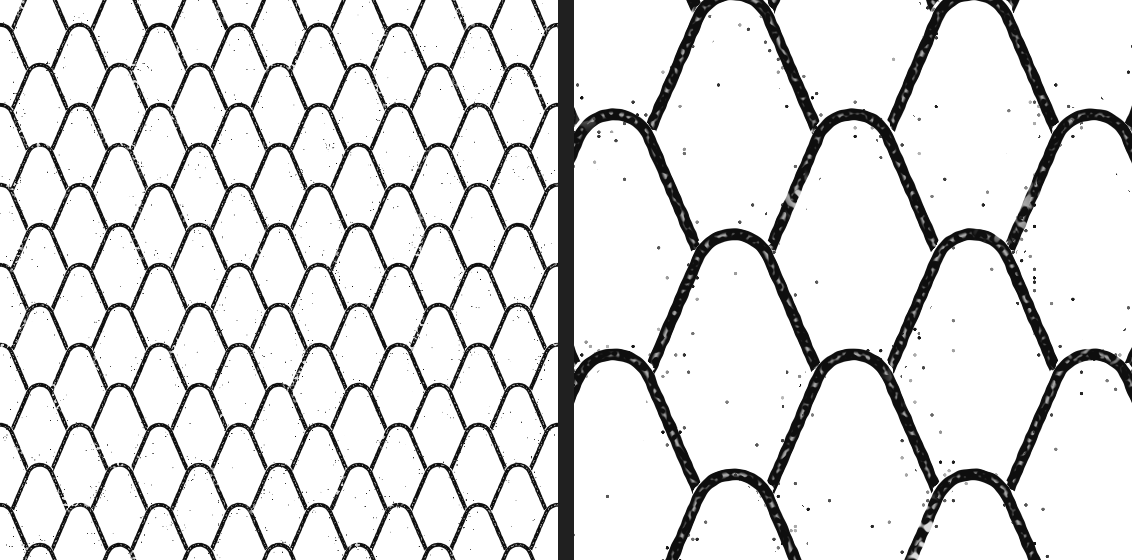
Left: the whole. Right: its middle third, enlarged.
This pattern is drawn by a Shadertoy shader. Its source:

```glsl
// Overlapping pointed scales in worn black ink on white paper.
// Each scale is the distance field of a rounded cone; rows are layered from
// back to front, then wrapping gradient noise adds scratches and ink flecks.

#define REPEATS 7.0      // scales across, and row pairs down
#define PHASE_Y 0.19     // height of the first row of tips, in repeats
#define TIP_RADIUS 0.16  // rounding of the tip
#define SIDE_SLOPE 2.32  // fall of the straight sides
#define HALF_LINE 0.0245 // half the outline width
#define JOINT_GAP 0.014  // light nick where a line meets a front scale
#define FLECK_GRID 56.0  // fleck cells per repeat
#define FLECK_AMOUNT 0.20
#define WEAR 0.85        // strength of worn spots in the outline
#define INK 0.055
#define PAPER 1.0

uint scramble(uint n) {
    n = n * 747796405u + 2891336453u;
    n = ((n >> ((n >> 28) + 4u)) ^ n) * 277803737u;
    return (n >> 22) ^ n;
}

// Random value in 0..1 for a lattice point, wrapped to a whole period
float hash(vec2 cell, float period, uint seed) {
    uvec2 c = uvec2(mod(cell, period));
    return float(scramble(c.x + scramble(c.y + scramble(seed))) >> 8) / 16777216.0;
}

float cornerSlope(vec2 cell, vec2 offset, float period, uint seed) {
    float angle = 6.28319 * hash(cell, period, seed);
    return dot(vec2(cos(angle), sin(angle)), offset);
}

// Tiling gradient noise, about -0.7..0.7; p spans REPEATS units
float gradientNoise(vec2 p, float frequency, uint seed) {
    float period = REPEATS * frequency;
    p *= frequency;
    vec2 i = floor(p), f = fract(p), e = vec2(1.0, 0.0);
    vec2 u = f * f * f * (f * (f * 6.0 - 15.0) + 10.0);
    float low = mix(cornerSlope(i, f, period, seed),
                    cornerSlope(i + e.xy, f - e.xy, period, seed), u.x);
    float high = mix(cornerSlope(i + e.yx, f - e.yx, period, seed),
                     cornerSlope(i + e.xx, f - e.xx, period, seed), u.x);
    return mix(low, high, u.y);
}

// Signed distance to an endless rounded cone with its tip at the origin
float scaleDistance(vec2 p) {
    p = vec2(abs(p.x), p.y + TIP_RADIUS);
    vec2 side = normalize(vec2(1.0, -SIDE_SLOPE));
    float along = dot(p, side);
    return (along < 0.0 ? length(p) : dot(p, vec2(-side.y, side.x))) - TIP_RADIUS;
}

// Small scattered dots, each with its own tone
float flecks(vec2 p, float density, float aa) {
    p *= FLECK_GRID;
    vec2 cell = floor(p);
    float period = REPEATS * FLECK_GRID;
    float present = step(hash(cell, period, 11u), density);
    float tone = mix(0.3, 1.0, hash(cell, period, 12u));
    float soft = 0.5 * aa * FLECK_GRID;
    float radius = length(fract(p) - 0.5);
    return present * tone * (1.0 - smoothstep(0.4 - soft, 0.4 + soft, radius));
}

void mainImage(out vec4 fragColor, in vec2 fragCoord) {
    vec2 p = fragCoord / iResolution.xy * REPEATS;
    float aa = 0.65 * REPEATS / min(iResolution.x, iResolution.y);

    float fine = gradientNoise(p, 40.0, 1u);
    float grain = gradientNoise(p, 24.0, 2u);
    float patches = gradientNoise(p, 2.0, 3u);
    float clumps = gradientNoise(p, 3.0, 4u);

    // Layer the rows from back to front
    float ink = 0.0, nearest = 1.0, core = 1.0;
    float row = floor((p.y - PHASE_Y) * 2.0);
    for (float k = 3.0; k >= 0.0; k--) {
        float r = row + k;
        float shift = 0.5 * (1.0 - mod(r, 2.0));
        vec2 q = vec2(fract(p.x - shift + 0.5) - 0.5, p.y - PHASE_Y - 0.5 * r);
        float d = scaleDistance(q) + 0.004 * grain;
        float gap = JOINT_GAP * smoothstep(-0.2, 0.2, grain);
        float cover = 1.0 - smoothstep(-aa, aa, d - HALF_LINE - gap);
        float line = 1.0 - smoothstep(-aa, aa, abs(d) - HALF_LINE);
        ink = max(ink * (1.0 - cover), line);
        nearest = d < 0.0 ? -d : min(nearest, d);
        core = d < HALF_LINE ? abs(d) : min(core, abs(d));
    }

    // Broken light thread along the middle, and heavier scratched patches
    float thread = (1.0 - smoothstep(0.0, 0.016, core)) * smoothstep(0.0, 0.35, fine);
    float scratch = smoothstep(0.22, 0.4, patches) * smoothstep(0.05, 0.3, grain);
    ink *= 1.0 - WEAR * max(0.75 * thread, scratch);

    // Flecks gather beside the lines and in a few loose clumps
    float beside = exp(-nearest * 22.0) * smoothstep(-0.3, 0.5, clumps);
    float loose = 0.25 * smoothstep(0.4, 0.6, clumps);
    float density = FLECK_AMOUNT * (beside + loose) + 0.0008;
    ink = max(ink, flecks(p, density, aa));

    fragColor = vec4(vec3(mix(PAPER, INK, ink)), 1.0);
}
```
